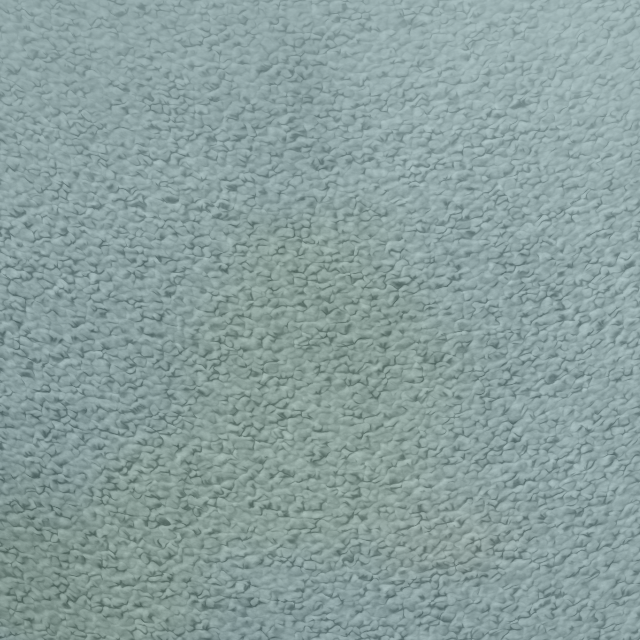
A WebGL 2 fragment shader for this texture:

```glsl
#version 300 es
precision highp float;

#define TUFTS vec2(76.0, 98.0)   // tufts across and up the canvas
#define ROW_BEND 0.26            // sag of the tuft rows
#define CREASE_DEPTH 0.115
#define CREASE_WIDTH 0.5
#define SLOPE_RELIEF 0.075
#define CLUMP_RELIEF 0.065
#define FIBRE_RELIEF 0.13
#define BASE_LIGHT 0.553
#define CLOTH_TINT vec3(-0.002, 0.081, 0.086)
#define STAIN_TINT vec3(-0.002, 0.078, 0.054)
#define TAN_TINT vec3(0.014, 0.078, 0.060)

uniform vec2 u_resolution;
out vec4 fragColor;

// Integer hash giving two values in 0..1
vec2 hash2(vec2 cell) {
    uvec2 q = uvec2(ivec2(cell) + 4096);
    q = q * 1664525u + 1013904223u;
    q.x += q.y * 1664525u;
    q.y += q.x * 1664525u;
    q ^= q >> 16u;
    q.x += q.y * 1664525u;
    q.y += q.x * 1664525u;
    q ^= q >> 16u;
    return vec2(q & 65535u) / 65535.0;
}

float valueNoise(vec2 p) {
    vec2 i = floor(p);
    vec2 f = fract(p);
    f = f * f * (3.0 - 2.0 * f);
    float low = mix(hash2(i).x, hash2(i + vec2(1.0, 0.0)).x, f.x);
    float high = mix(hash2(i + vec2(0.0, 1.0)).x, hash2(i + 1.0).x, f.x);
    return mix(low, high, f.y);
}

float fbm(vec2 p) {
    float sum = 0.0;
    float gain = 0.5;
    for (int i = 0; i < 3; i++) {
        sum += gain * valueNoise(p);
        p = mat2(1.6, 1.2, -1.2, 1.6) * p + 7.3;
        gain *= 0.5;
    }
    return sum / 0.875;
}

// Nearest and second nearest tuft distance, then a smooth tuft height
vec3 tuftShape(vec2 p) {
    vec2 cell = floor(p);
    vec2 nearest = vec2(8.0);
    float mass = 0.0;
    for (int y = -1; y <= 1; y++) {
        for (int x = -1; x <= 1; x++) {
            vec2 id = cell + vec2(x, y);
            float d = length(id + 0.05 + 0.9 * hash2(id) - p);
            nearest = d < nearest.x ? vec2(d, nearest.x) : vec2(nearest.x, min(nearest.y, d));
            mass += exp(-7.0 * d * d);
        }
    }
    return vec3(nearest, log(mass + 0.02) / 3.5);
}

// Soft round falloff, 1 at the centre
float blob(vec2 p, vec2 centre, vec2 radius) {
    vec2 d = (p - centre) / radius;
    return exp(-dot(d, d));
}

// Pile relief: tufts lit from above, soft creases, clumps and fibres
float pileRelief(vec2 uv) {
    vec2 rows = vec2(uv.x, uv.y - ROW_BEND * (uv.x - 0.5) * (uv.x - 0.5));
    vec2 p = rows * TUFTS;
    vec2 fray = vec2(valueNoise(p * 1.1), valueNoise(p * 1.1 + 41.0)) - 0.5;
    vec2 q = p + 0.8 * fray;

    vec3 here = tuftShape(q);
    float slope = here.z - tuftShape(q + vec2(-0.2, 0.35)).z;
    float underside = smoothstep(-0.35, 0.25, -slope);
    float crease = 1.0 - smoothstep(0.0, CREASE_WIDTH, here.y - here.x);
    float broken = smoothstep(0.25, 0.8, valueNoise(p * vec2(0.9, 1.2) + 19.0));

    float relief = SLOPE_RELIEF * slope;
    relief -= CREASE_DEPTH * (crease * underside * (0.2 + 1.2 * broken) - 0.18);
    relief += CLUMP_RELIEF * (valueNoise(q * vec2(1.0, 1.3) + 63.0) - 0.5);
    relief += FIBRE_RELIEF * (fbm(p * vec2(1.8, 2.0) + 87.0) - 0.5);
    return relief;
}

// Broad light across the cloth
float broadLight(vec2 uv) {
    float light = BASE_LIGHT + 0.035 * (uv.x - 0.5) + 0.055 * (uv.y - 0.5);
    light += 0.025 * blob(uv, vec2(0.82, 0.95), vec2(0.28, 0.2));
    light -= 0.02 * blob(uv, vec2(0.48, 0.82), vec2(0.08, 0.22));
    light -= 0.02 * blob(uv, vec2(0.5, 0.48), vec2(0.28, 0.2));
    light -= 0.025 * blob(uv, vec2(0.0, 0.17), vec2(0.18, 0.2));
    return light + 0.035 * (fbm(uv * vec2(5.0, 4.0) + 3.0) - 0.5);
}

void main() {
    vec2 uv = gl_FragCoord.xy / min(u_resolution.x, u_resolution.y);

    // Focus fades towards the top and the far corners
    float focus = 1.0 - 0.35 * smoothstep(0.55, 1.0, uv.y);
    focus *= 1.0 - 0.2 * smoothstep(0.4, 0.75, length(uv - vec2(0.45, 0.42)));
    float light = broadLight(uv) + focus * pileRelief(uv);

    // Uneven green and tan discolouration
    vec2 edge = uv + 0.16 * (vec2(fbm(uv * 7.0), fbm(uv * 7.0 + 29.0)) - 0.5);
    float spread = blob(edge, vec2(0.48, 0.46), vec2(0.27, 0.24));
    spread += blob(edge, vec2(0.4, 0.2), vec2(0.28, 0.12));
    spread += blob(edge, vec2(0.08, 0.07), vec2(0.2, 0.12));
    float stain = smoothstep(0.1, 0.95, spread);
    float tanPatch = 0.7 * blob(edge, vec2(0.7, 0.15), vec2(0.12, 0.07));

    vec3 tint = mix(mix(CLOTH_TINT, STAIN_TINT, stain), TAN_TINT, tanPatch);
    fragColor = vec4(clamp(light + tint, 0.0, 1.0), 1.0);
}
```
